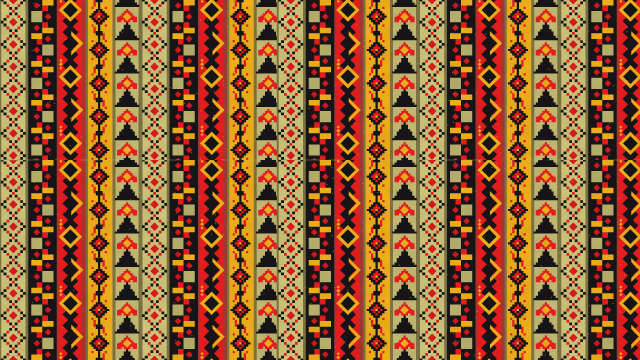
A Shadertoy shader for this pattern:

```glsl
// Vertical folk-weave bands: lattice, checker, zigzag, beads and pyramids, repeated across.
// Each band is built from diamond distances and stepped cells, on a canvas 432 units high;
// a weaving seam shifts the repeats, and sines plus cellular specks add light wear.

const vec3 BLACK = vec3(0.09, 0.08, 0.09);
const vec3 OLIVE = vec3(0.78, 0.75, 0.46);
const vec3 RED = vec3(0.89, 0.11, 0.12);
const vec3 GOLD = vec3(0.91, 0.67, 0.10);
const vec3 DARK_OLIVE = vec3(0.48, 0.44, 0.26);
const vec3 DARK_RED = vec3(0.64, 0.21, 0.18);

float diamond(vec2 p) { return abs(p.x) + abs(p.y); }

// Signed offset from the nearest repeat at phase + k * period
float centred(float v, float phase, float period) {
    return mod(v - phase + 0.5 * period, period) - 0.5 * period;
}

vec2 hash2(vec2 p) {
    return fract(sin(vec2(dot(p, vec2(127.1, 311.7)), dot(p, vec2(269.5, 183.3)))) * 43758.5);
}

// Red diamonds inside a dotted lattice
vec3 latticeBand(vec2 p) {
    p = vec2(p.x - 16.0, centred(p.y, 0.0, 80.0 / 3.0));
    if (diamond(p) < 5.2) return RED * 0.94;
    vec2 q = abs(floor(p * 0.3 + 0.5));
    if (abs(q.x + q.y - 4.0) < 0.5) return mod(q.x, 4.0) == 0.0 && q.x < 1.0 || q.x == 2.0 ? RED : BLACK;
    return abs(p.x) > 14.5 ? DARK_OLIVE : OLIVE;
}

// Two columns of squares, the second shifted by half a repeat
vec3 checkerBand(vec2 p) {
    vec2 g = (p - vec2(37.5, 0.0)) * 0.075;
    vec2 id = floor(g), f = fract(g);
    if (id.x < 0.0 || id.x > 1.0) return BLACK;
    float row = mod(id.y + 3.0 * id.x, 6.0);
    if (row == 1.0) return mix(OLIVE, DARK_OLIVE, 0.25);
    if (row == 3.0 || row == 5.0) {
        if (row == 5.0) f.y = 1.0 - f.y;
        if (id.x == 1.0) f.x = 1.0 - f.x;
        if (f.y < 0.5) return GOLD;
        return f.x > 0.5 ? RED : BLACK;
    }
    return diamond(f - 0.5) < 0.3 ? RED * 0.9 : BLACK;
}

// Chain of black diamonds with gold rings, chevrons and small dots
vec3 zigzagBand(vec2 p) {
    float x = p.x - 84.5;
    vec2 ringAt = vec2(x, centred(p.y, 12.0, 80.0));
    vec2 chevronAt = vec2(x - 1.0, centred(p.y, 52.0, 80.0));
    if (abs(diamond(ringAt) - 11.5) < 2.6) return GOLD;
    if (x > 1.0 && abs(diamond(chevronAt) - 12.0) < 2.6) return GOLD;
    vec2 dots = vec2(x + 11.5, centred(p.y, 77.0, 80.0));
    if (diamond(dots) < 6.5 && diamond(vec2(dots.x, centred(dots.y, 0.0, 5.0))) < 2.3) return GOLD;
    if (diamond(vec2(x, centred(p.y, 12.0, 40.0 / 3.0))) < 9.5) return BLACK;
    return x < -14.0 || x > 14.0 ? DARK_RED : RED;
}

// Stepped eye diamonds strung on a black stem
vec3 beadBand(vec2 p) {
    float x = p.x - 119.0, y = centred(p.y, 20.0, 40.0);
    vec2 q = floor(vec2(x, y) * 0.375 + 0.5);
    float d = diamond(q);
    if (d < 0.5) return GOLD;
    if (d < 1.5) return q.x + q.y > 0.0 ? BLACK : RED;
    if (d < 2.5) return RED;
    if (d < 5.0 && abs(q.x) < 5.0) return BLACK;
    if (abs(q.x) + 7.0 - abs(q.y) < 1.5 || q.x == 0.0) return BLACK;
    float side = mod(floor(p.y / 40.0), 2.0) * 2.0 - 1.0;
    if (q.x == 2.0 * side && abs(q.y) > 4.5) return RED;
    if (abs(q.x) == 3.0 && abs(q.y) == 4.0) return RED;
    return x < -13.5 || x > 16.0 ? DARK_OLIVE : GOLD;
}

// Black stepped pyramids between red crowns
vec3 pyramidBand(vec2 p) {
    float x = p.x - 152.5;
    float y = mod(p.y - 27.0, 40.0);
    vec2 q = vec2(abs(floor(x * 0.375 + 0.5)), floor(y * 0.375));
    if (q.y < 8.0 && q.x < 0.7 + q.y * 0.65) return BLACK;
    vec2 crown = vec2(x, centred(p.y, 20.0, 40.0));
    if (diamond(crown) < 5.2) return GOLD;
    vec2 c = abs(floor(crown * 0.375 + 0.5));
    if (c.x + c.y < 3.5 || (crown.y > 0.0 && c.y < 3.0 && c.x < 5.0 && c.x > c.y)) return RED;
    return abs(x) > 13.8 ? DARK_OLIVE : mix(OLIVE, DARK_OLIVE, 0.12);
}

vec3 weave(vec2 p) {
    // Seams shift the repeat both ways
    if (p.x > 332.0) p.x += 6.0;
    if (p.y > 192.0) p.y += 48.0;
    p.x = mod(p.x, 169.5);
    if (p.x < 34.0) return latticeBand(p);
    if (p.x < 68.0) return checkerBand(p);
    if (p.x < 103.0) return zigzagBand(p);
    if (p.x < 137.5) return beadBand(p);
    return pyramidBand(p);
}

void mainImage(out vec4 fragColor, in vec2 fragCoord) {
    float unit = 432.0 / iResolution.y;
    vec3 color = vec3(0.0);
    // Average a 4 x 4 grid of samples to smooth every edge
    for (int i = 0; i < 16; i++) {
        vec2 s = fragCoord + (vec2(i % 4, i / 4) - 1.5) * 0.25;
        color += weave(vec2(s.x * unit, 432.0 - s.y * unit)) / 16.0;
    }
    vec2 p = vec2(fragCoord.x * unit, 432.0 - fragCoord.y * unit);
    // Faded patches, pale specks and a worn seam
    color *= 1.0 + 0.025 * sin(p.x * 0.11 + 2.0 * sin(p.y * 0.07)) * sin(p.y * 0.13 + sin(p.x * 0.05));
    vec2 cell = floor(p / 9.0), h = hash2(cell);
    float speck = 1.0 - smoothstep(0.4, 1.2, length(p - (cell + 0.2 + 0.6 * h) * 9.0));
    color = mix(color, OLIVE, 0.35 * speck * step(0.85, hash2(cell + 7.0).x));
    float seam = 1.0 - smoothstep(0.3, 1.0, abs(p.y - 192.0));
    color = mix(color, OLIVE, 0.3 * seam * smoothstep(-0.2, 0.6, sin(p.x * 0.07) + sin(p.x * 0.19)));
    fragColor = vec4(color, 1.0);
}
```
